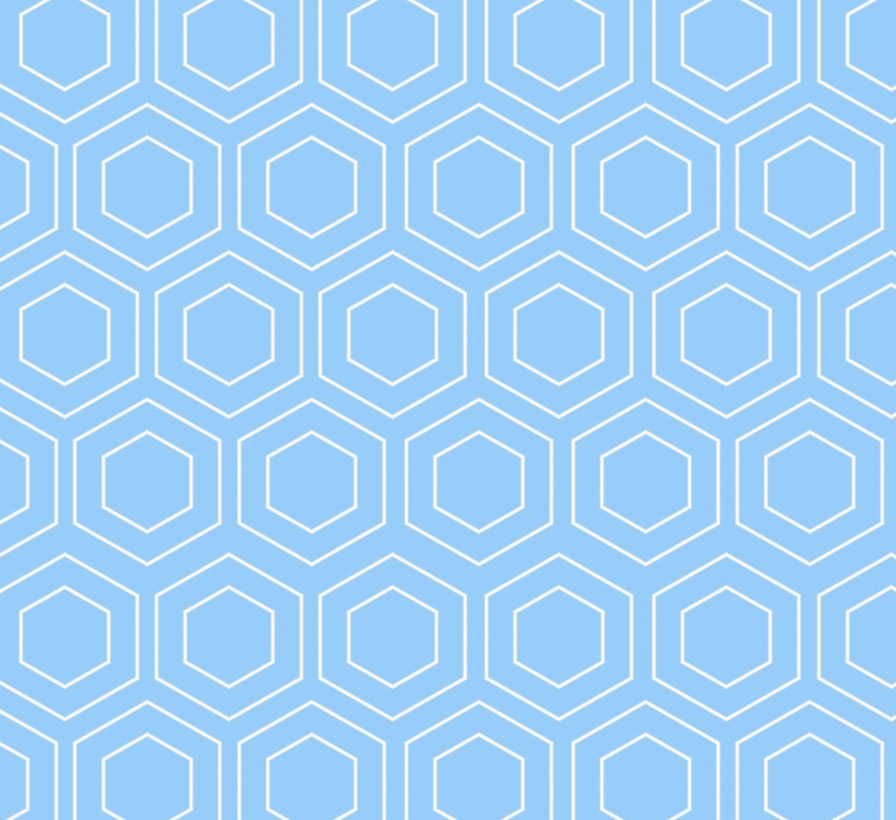
Reproduce this pattern procedurally as a Shadertoy shader.

```glsl
// Staggered rows of nested hexagon outlines, thin white on flat sky blue.
// Each outline is an isoline of a pointy-top hexagon distance; the nearest cell
// of three rows is tested, with small drifts in spacing. One unit = one column.

float hash(vec2 p) {
    return fract(sin(dot(p, vec2(127.1, 311.7))) * 43758.5453);
}

// Apothem of the pointy-top hexagon passing through p
float hexRadius(vec2 p) {
    p = abs(p);
    return max(p.x, 0.5 * p.x + 0.866 * p.y);
}

// Centre of the cell in a given row closest to x; odd rows shift half a column
vec2 cellCentre(float x, float row) {
    float odd = mod(row, 2.0);
    float start = 0.388 + 0.5 * odd;
    float side = 2.0 * odd - 1.0;
    float col = round(x - start);
    float drift = side * (0.0056 + 0.0095 * cos(1.45 * (col - 2.6 - 0.4 * side)));
    float slip = 0.046 * step(3.5, row);
    return vec2(start + col + drift, 0.24 + 0.891 * row + slip);
}

void mainImage(out vec4 fragColor, in vec2 fragCoord) {
    // Rows count downward from the top edge
    float unitsPerPixel = 5.416 / iResolution.x;
    vec2 p = vec2(fragCoord.x, iResolution.y - fragCoord.y) * unitsPerPixel;

    // Distance to the nearest outline
    float nearestRow = round((p.y - 0.24) / 0.891);
    float lineDist = 1.0;
    for (float i = -1.0; i <= 1.0; i++) {
        vec2 q = p - cellCentre(p.x, nearestRow + i);
        float r = hexRadius(q * vec2(1.0, 1.015));
        lineDist = min(lineDist, min(abs(r - 0.438), abs(r - 0.265)));
    }

    // Sky blue, slightly duller beside the lines, with faint grain
    float halo = 1.0 - smoothstep(0.015, 0.042, lineDist);
    vec3 color = mix(vec3(0.592, 0.802, 0.979), vec3(0.615, 0.80, 0.95), halo);
    color += 0.008 * (hash(floor(p * 95.0)) - 0.5);

    // White outlines with soft edges
    float soft = max(0.8 * unitsPerPixel, 0.0085);
    float line = 1.0 - smoothstep(-soft, soft, lineDist - 0.0102);
    color = mix(color, vec3(0.98, 0.99, 0.99), line);

    fragColor = vec4(color, 1.0);
}
```
